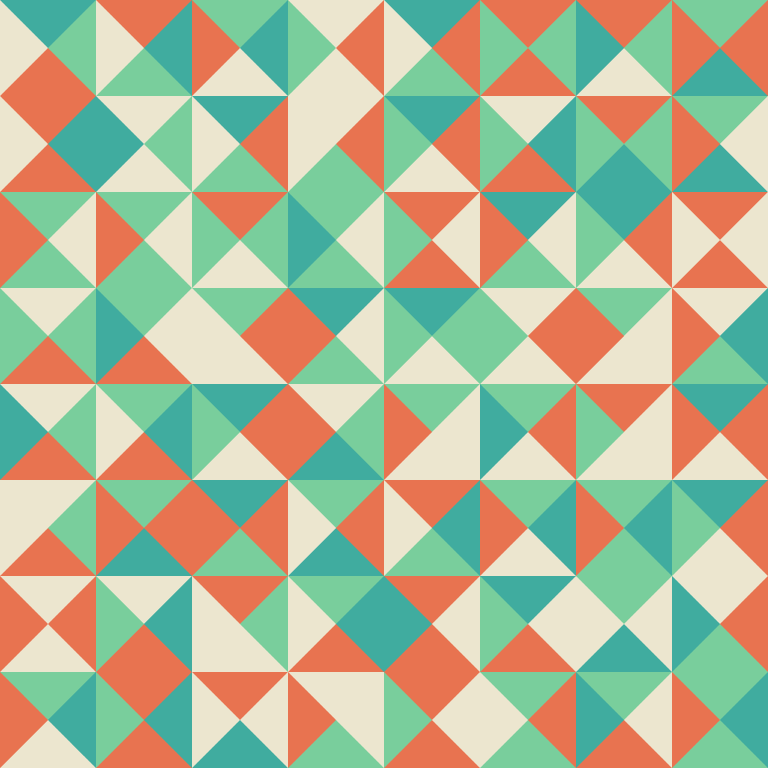
This pattern is drawn by a Shadertoy shader. Its source:

```glsl
// Eight by eight grid of square tiles, each cut by its diagonals into four coloured triangles.

const float TILES = 8.0;
const int   SAMPLES = 4;          // antialiasing samples per axis
const uint  SEED = 37u;

// Cumulative chances of each tile kind; the rest get two adjacent cream sides
const float ALL_DIFFERENT = 0.39;
const float PAIR_NO_TEAL  = 0.64;
const float PAIR_WITH_TEAL = 0.83;
const float TWO_PAIRS     = 0.89;

const int CREAM = 0;
const int TEAL  = 3;
const vec3 PALETTE[4] = vec3[4](
    vec3(0.925, 0.902, 0.812),    // cream
    vec3(0.910, 0.451, 0.314),    // orange
    vec3(0.475, 0.808, 0.612),    // green
    vec3(0.251, 0.675, 0.624));   // teal

// PCG integer hash
uint scramble(uint n) {
    n = n * 747796405u + 2891336453u;
    n = ((n >> ((n >> 28u) + 4u)) ^ n) * 277803737u;
    return (n >> 22u) ^ n;
}

int sideOf(int inks[4], int ink) {
    for (int i = 0; i < 3; i++) if (inks[i] == ink) return i;
    return 3;
}

// Palette index on one side of a tile: 0 top, 1 right, 2 bottom, 3 left
int tileInk(ivec2 tile, int side) {
    uint rnd = scramble(uint(tile.x) + scramble(uint(tile.y) + SEED));

    // Shuffle the four colours around the tile
    int inks[4] = int[4](0, 1, 2, 3);
    for (int i = 3; i > 0; i--) {
        rnd = scramble(rnd);
        int j = int(rnd % uint(i + 1));
        int held = inks[i];
        inks[i] = inks[j];
        inks[j] = held;
    }

    // Repeat a colour across the tile, or around one corner
    float kind = float(scramble(rnd) >> 8u) / 16777216.0;
    int teal = sideOf(inks, TEAL);
    int next = (teal + 1) & 3;
    int opposite = (teal + 2) & 3;
    int previous = (teal + 3) & 3;
    if (kind >= TWO_PAIRS) {
        inks[sideOf(inks, CREAM)] = inks[next];
        inks[next] = CREAM;
        inks[teal] = CREAM;
    } else if (kind >= ALL_DIFFERENT) {
        if (kind < PAIR_NO_TEAL || kind >= PAIR_WITH_TEAL) inks[teal] = inks[opposite];
        if (kind >= PAIR_NO_TEAL) inks[next] = inks[previous];
    }
    return inks[side];
}

vec3 pattern(vec2 uv) {
    vec2 grid = uv * TILES;
    vec2 p = fract(grid) - 0.5;
    int side = abs(p.y) > abs(p.x) ? (p.y > 0.0 ? 0 : 2) : (p.x > 0.0 ? 1 : 3);
    return PALETTE[tileInk(ivec2(floor(grid)), side)];
}

void mainImage(out vec4 fragColor, in vec2 fragCoord) {
    // Average a small grid of samples within the pixel
    vec3 sum = vec3(0.0);
    for (int y = 0; y < SAMPLES; y++)
        for (int x = 0; x < SAMPLES; x++) {
            vec2 offset = (vec2(x, y) + 0.5) / float(SAMPLES) - 0.5;
            sum += pattern((fragCoord + offset) / iResolution.xy);
        }
    fragColor = vec4(sum / float(SAMPLES * SAMPLES), 1.0);
}
```
